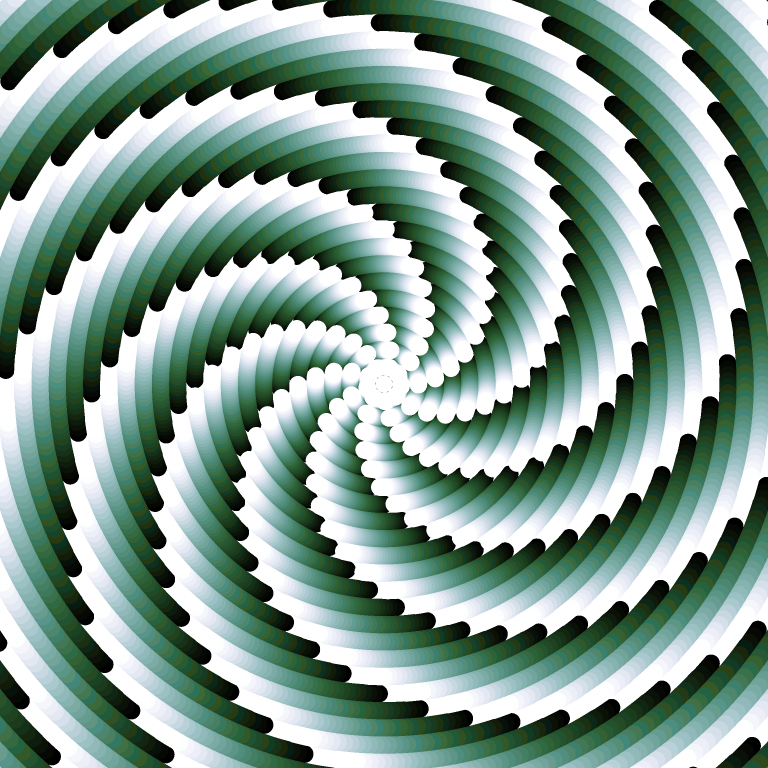
This pattern is drawn by a WebGL 2 fragment shader. Its source:

```glsl
#version 300 es
precision highp float;
// Nine-armed pinwheel of concentric rings, each built from stacked discs fading white to black.

uniform vec2 u_resolution;
out vec4 outColor;

const float RING_SPACING = 0.0224;  // distance between rings
const float DISC_RADIUS = 0.01146;  // radius of every stacked disc
const float ARM_ANGLE = 40.0;       // degrees between arms
const float ARC_SPAN = 35.0;        // degrees from white head to black tail
const float DISC_STEP = 1.0;        // degrees between neighbouring discs
const float RING_TWIST = 7.2;       // degrees each ring turns past the last
const float HEAD_ANGLE = 24.5;      // head direction for ring zero
const float TINT_STRENGTH = 0.045;  // brown and blue variation
const float NO_DISC = 1e3;
const int SAMPLES = 3;              // antialiasing grid side

// Colour stops: rgb, then position along the arc
const vec4 STOPS[8] = vec4[8](
  vec4(1.00, 1.00, 1.00, 0.08),
  vec4(0.88, 0.90, 0.95, 0.18),
  vec4(0.60, 0.75, 0.76, 0.32),
  vec4(0.31, 0.55, 0.48, 0.52),
  vec4(0.18, 0.39, 0.22, 0.68),
  vec4(0.10, 0.23, 0.11, 0.83),
  vec4(0.04, 0.07, 0.03, 0.94),
  vec4(0.00, 0.00, 0.00, 1.00));

vec3 arcColor(float t) {
  vec3 color = STOPS[0].rgb;
  for (int i = 1; i < 8; i++) {
    float blend = (t - STOPS[i - 1].w) / (STOPS[i].w - STOPS[i - 1].w);
    color = mix(color, STOPS[i].rgb, clamp(blend, 0.0, 1.0));
  }
  return color;
}

// Layered sines shift single discs towards brown or blue
vec3 discTint(float t, float ring) {
  float index = t * ARC_SPAN / DISC_STEP;
  float wave = 0.6 * sin(index * 2.3 + ring * 1.7) + 0.4 * sin(index * 4.1 - ring * 2.9);
  float mask = smoothstep(0.35, 0.65, t) * (1.0 - smoothstep(0.85, 1.0, t));
  return wave * mask * TINT_STRENGTH * vec3(1.2, -0.1, -1.1);
}

// Arc position of the topmost (palest) disc of a ring at a polar point
float topDisc(float radius, float angle, float ring) {
  float ringRadius = ring * RING_SPACING;
  if (ring < 0.5 || abs(radius - ringRadius) >= DISC_RADIUS) return NO_DISC;

  // Half of the angle within which disc centres cover this point
  float cosine = (radius * radius + ringRadius * ringRadius - DISC_RADIUS * DISC_RADIUS)
               / (2.0 * radius * ringRadius);
  float reach = degrees(acos(clamp(cosine, -1.0, 1.0)));

  float head = HEAD_ANGLE + RING_TWIST * ring;
  float along = mod(angle - reach - head, ARM_ANGLE);
  if (along + 2.0 * reach >= ARM_ANGLE) return 0.0;
  float disc = ceil(along / DISC_STEP) * DISC_STEP;
  return disc <= ARC_SPAN ? disc / ARC_SPAN : NO_DISC;
}

vec3 pinwheel(vec2 p) {
  float radius = max(length(p), 1e-5);
  float angle = degrees(atan(p.y, p.x + 1e-7));
  float innerRing = floor(radius / RING_SPACING);

  // The paler disc wins where two rings overlap
  float inner = topDisc(radius, angle, innerRing);
  float outer = topDisc(radius, angle, innerRing + 1.0);
  float t = min(inner, outer);
  if (t > 1.0) return vec3(1.0);
  float ring = innerRing + step(outer, inner);
  return clamp(arcColor(t) + discTint(t, ring), 0.0, 1.0);
}

void main() {
  float scale = min(u_resolution.x, u_resolution.y);
  vec3 sum = vec3(0.0);
  for (int y = 0; y < SAMPLES; y++) {
    for (int x = 0; x < SAMPLES; x++) {
      vec2 offset = (vec2(x, y) + 0.5) / float(SAMPLES) - 0.5;
      sum += pinwheel((gl_FragCoord.xy + offset - 0.5 * u_resolution) / scale);
    }
  }
  outColor = vec4(sum / float(SAMPLES * SAMPLES), 1.0);
}
```
